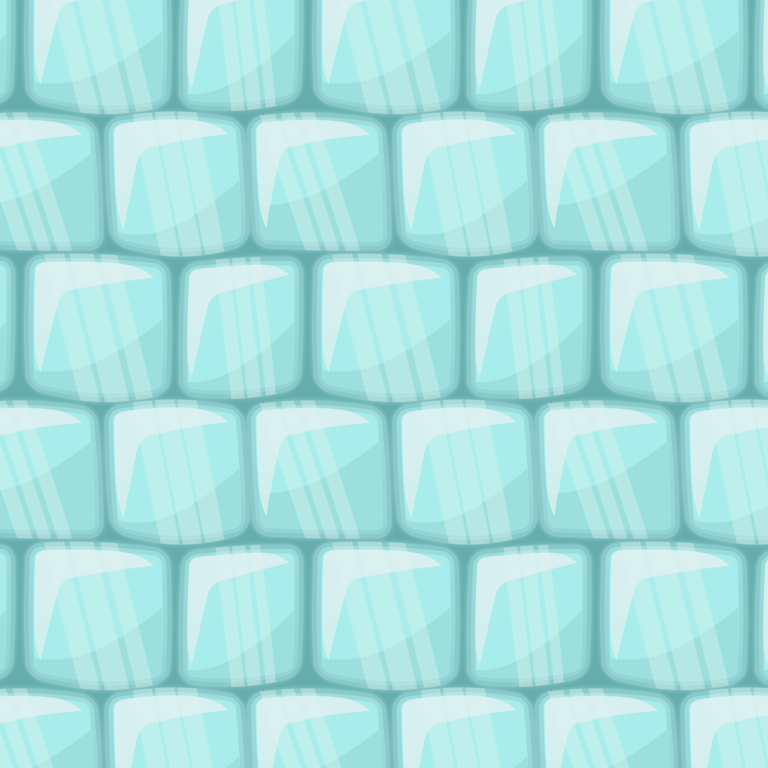
Reproduce this texture procedurally as a WebGL 2 fragment shader.

```glsl
#version 300 es
precision highp float;

uniform vec2 u_resolution;
out vec4 fragColor;

const vec3 GROUT = vec3(0.40, 0.68, 0.68);
const vec3 RIM = vec3(0.54, 0.79, 0.79);
const vec3 BEVEL = vec3(0.61, 0.87, 0.87);
const vec3 ICE = vec3(0.66, 0.93, 0.92);
const vec3 SHADE = vec3(0.61, 0.88, 0.87);
const vec3 GLINT = vec3(0.86, 0.94, 0.94);

// Four blocks per tile: centre and half size, y pointing down.
const vec4 FRAME[4] = vec4[4](
  vec4(0.340, 0.139, 0.257, 0.257), vec4(0.837, 0.139, 0.217, 0.245),
  vec4(0.615, 0.639, 0.249, 0.252), vec4(0.108, 0.630, 0.247, 0.240));

// Bow of the top edge, bow of the bottom edge, tilt, lean.
const vec4 BEND[4] = vec4[4](
  vec4(0.06, 0.16, 0.04, 0.00), vec4(0.04, 0.10, -0.05, -0.02),
  vec4(0.12, 0.19, 0.00, 0.05), vec4(0.10, 0.02, 0.02, 0.05));

// Shade height, stripe slope, first stripe position, stripe spacing.
const vec4 GLAZE[4] = vec4[4](
  vec4(0.45, 0.25, -0.36, 0.38), vec4(0.55, 0.15, -0.18, 0.27),
  vec4(0.55, 0.15, -0.30, 0.32), vec4(0.15, 0.28, -0.42, 0.29));

float hash(vec2 p) {
  vec3 h = fract(p.xyx * 0.1031);
  h += dot(h, h.yzx + 33.33);
  return fract((h.x + h.y) * h.z);
}

// Coverage of the region where the distance is negative.
float fill(float d, float blur) {
  return 1.0 - smoothstep(-blur, blur, d);
}

float roundBox(vec2 p, vec2 halfSize, float radius) {
  vec2 b = abs(p) - halfSize + radius;
  return length(max(b, 0.0)) + min(max(b.x, b.y), 0.0) - radius;
}

// Block coordinates from -1 to 1 that follow its bent edges.
vec2 bendBlock(vec2 n, vec4 bend) {
  n.x -= bend.w * n.y;
  n.y -= bend.z * n.x;
  float bow = n.y < 0.0 ? bend.x : bend.y;
  n.y /= 1.0 - bow * min(n.x * n.x, 1.5);
  n.x /= 1.0 - 0.03 * min(n.y * n.y, 1.5);
  return n;
}

// Tapering L along the top and left sides.
float glintShape(vec2 n) {
  vec2 outer = n - vec2(-0.86, -0.89);
  outer -= vec2(0.3, 0.45) * pow(max(n.yx, 0.0), vec2(4.0));
  vec2 inner = n + vec2(0.50, 0.48) + vec2(0.24, 0.20) * (n.yx + 0.5);
  float wedge = 0.14 - length(max(0.14 - inner, 0.0));
  float edge = 0.12 - length(max(0.12 - outer, 0.0));
  return max(max(wedge, -edge), max(n.x - 0.78, n.y - 0.80));
}

void main() {
  vec2 tile = vec2(gl_FragCoord.x, u_resolution.y - gl_FragCoord.y) / u_resolution.y * 8.0 / 3.0;
  float blur = 2.4 / u_resolution.y;
  vec3 color = GROUT;

  for (int i = 0; i < 4; i++) {
    vec2 size = FRAME[i].zw;
    vec2 n = bendBlock((fract(tile - FRAME[i].xy + 0.5) - 0.5) / size, BEND[i]);
    float d = roundBox(n * size, size, 0.055);
    float soft = blur / size.y;
    vec4 glaze = GLAZE[i];

    // Nested rim, bevel and face, lighter toward the top.
    vec3 block = mix(RIM, BEVEL, fill(d + 0.016, blur) * (0.75 - 0.25 * n.y));
    float face = fill(d + 0.032, blur);
    block = mix(block, ICE, face);

    // Curved shadow across the lower right.
    float curve = glaze.x - 0.48 * n.x - 0.25 * n.x * n.x;
    block = mix(block, SHADE, face * fill(curve - n.y, soft));

    block = mix(block, GLINT, fill(glintShape(n), soft) * (0.92 - 0.12 * smoothstep(-0.5, 0.3, n.y)));

    // Slanted translucent reflections.
    for (int k = 0; k < 3; k++) {
      float width = glaze.w * (0.30 + 0.16 * hash(vec2(i, k) + 3.0));
      float across = n.x - glaze.y * n.y - glaze.z - glaze.w * float(k);
      block = mix(block, vec3(0.89, 0.96, 0.95), 0.36 * fill(abs(across) - width, soft));
    }

    // Soft contact shadow in the grout, then the block itself.
    color = mix(color, RIM, 0.4 * fill(d - 0.008, 0.008));
    color = mix(color, block, fill(d, blur));
  }
  fragColor = vec4(color, 1.0);
}
```
